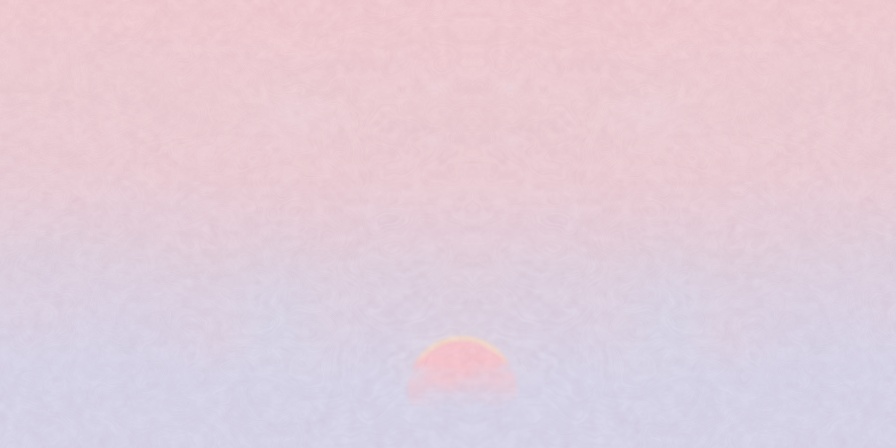
Write a WebGL 1 fragment shader that draws this background.

```glsl
precision highp float;

uniform vec2 u_resolution;

// Lengths are in canvas heights, with the origin at the lower left
const vec3 PINK_TOP = vec3(0.932, 0.792, 0.816);
const vec3 PINK_LOW = vec3(0.918, 0.798, 0.828);
const vec3 MAUVE = vec3(0.874, 0.810, 0.863);
const vec3 LAVENDER = vec3(0.842, 0.826, 0.902);
const vec3 PALE_PINK = vec3(0.924, 0.822, 0.850);
const vec3 PALE_BLUE = vec3(0.838, 0.841, 0.908);
const vec3 SUN_BODY = vec3(0.970, 0.750, 0.780);
const vec3 SUN_RIM = vec3(0.955, 0.850, 0.775);
const vec2 SUN_CENTER = vec2(1.031, 0.128);
const float SUN_RADIUS = 0.122;
const float SUN_OPACITY = 0.90;
const float MIRROR_X = 1.055;
const float SIDE_LIFT = 0.07;
const float WASH_WARP = 0.10;
const float GRAIN = 0.042;
const float STROKES = 0.020;

float hash(vec2 p) {
  return fract(sin(dot(p, vec2(127.1, 311.7))) * 43758.5453);
}

float noise(vec2 p) {
  vec2 i = floor(p);
  vec2 f = fract(p);
  vec2 w = f * f * (3.0 - 2.0 * f);
  return mix(mix(hash(i), hash(i + vec2(1.0, 0.0)), w.x),
             mix(hash(i + vec2(0.0, 1.0)), hash(i + vec2(1.0, 1.0)), w.x), w.y);
}

float fbm(vec2 p) {
  float sum = 0.0;
  float weight = 0.5;
  for (int i = 0; i < 4; i++) {
    sum += weight * noise(p);
    p = mat2(1.6, 1.2, -1.2, 1.6) * p + 7.3;
    weight *= 0.5;
  }
  return sum / 0.9375;
}

// Short slanted brush marks, bent by the broad wash
float brushStrokes(vec2 m, float wash) {
  float angle = 0.7 + 2.5 * (wash - 0.5);
  float c = cos(angle);
  float s = sin(angle);
  vec2 along = mat2(c, -s, s, c) * m;
  return noise(along * vec2(38.0, 105.0)) - 0.5;
}

// Soft oval patch with a ragged outline
float patchMask(vec2 p, vec2 center, vec2 size, float ragged) {
  vec2 d = (p - center) / size;
  return exp(-dot(d, d)) * (0.6 + 0.8 * ragged);
}

vec3 skyColor(vec2 m, float wash) {
  // The lavender climbs higher towards the sides
  float h = m.y - SIDE_LIFT * smoothstep(0.20, 0.95, m.x);
  h += WASH_WARP * (wash - 0.5);
  vec3 color = mix(LAVENDER, MAUVE, smoothstep(0.08, 0.44, h));
  color = mix(color, PINK_LOW, smoothstep(0.34, 0.64, h));
  return mix(color, PINK_TOP, smoothstep(0.62, 1.0, h));
}

vec3 addPatches(vec3 color, vec2 m, float wash) {
  color = mix(color, PALE_PINK, 0.6 * patchMask(m, vec2(0.39, 0.75), vec2(0.11, 0.06), wash));
  color = mix(color, PALE_BLUE, 0.5 * patchMask(m, vec2(0.44, 0.27), vec2(0.10, 0.13), wash));
  color = mix(color, MAUVE, 0.4 * patchMask(m, vec2(0.58, 0.25), vec2(0.07, 0.06), wash));
  for (int i = 0; i < 2; i++) {
    vec2 center = vec2(0.083, 0.682 + 0.122 * float(i));
    color = mix(color, PALE_PINK, 0.7 * patchMask(m, center, vec2(0.028, 0.014), wash));
  }
  return color;
}

vec3 addSun(vec3 color, vec2 p, float wash) {
  vec2 d = p - SUN_CENTER;
  float dist = length(d) - SUN_RADIUS;
  float soft = 0.004 + 1.0 / u_resolution.y;
  float disc = 1.0 - smoothstep(-soft, soft, dist);
  float ragged = noise(p * vec2(28.0, 60.0)) - 0.5;
  float fade = smoothstep(-0.055, 0.085, d.y + 0.03 * ragged);

  // Wisps of haze bite into both sides
  vec2 bite = vec2((abs(d.x) - 0.118) / 0.038, (d.y - 0.045 - 0.05 * d.x) / 0.013);
  float haze = 0.9 * exp(-dot(bite, bite));
  float streak = 0.15 * noise(vec2(p.x * 12.0, p.y * 70.0));

  float rim = smoothstep(-0.018, -0.004, dist) * smoothstep(0.045, 0.10, d.y);
  vec3 sun = mix(SUN_BODY, SUN_RIM, rim);
  float glow = 0.10 * exp(-max(dist, 0.0) * 38.0) * smoothstep(-0.04, 0.08, d.y);
  color = mix(color, SUN_RIM, glow);
  float cover = SUN_OPACITY * disc * fade * (1.0 - haze) * (1.0 - streak);
  return mix(color, sun, cover);
}

void main() {
  vec2 p = gl_FragCoord.xy / u_resolution.y;
  vec2 m = vec2(abs(p.x - MIRROR_X), p.y);

  // Broad washes, fine paper grain and strokes share the mirrored space
  float wash = fbm(m * vec2(5.0, 7.0) + 3.1);
  float grain = fbm(m * vec2(58.0, 64.0) + 2.0 * wash) - 0.5;
  float texture = GRAIN * grain + STROKES * brushStrokes(m, wash);

  vec3 color = addPatches(skyColor(m, wash), m, wash);
  color = addSun(color, p, wash);
  color += texture * vec3(0.7, 1.0, 0.9);
  gl_FragColor = vec4(color, 1.0);
}
```
